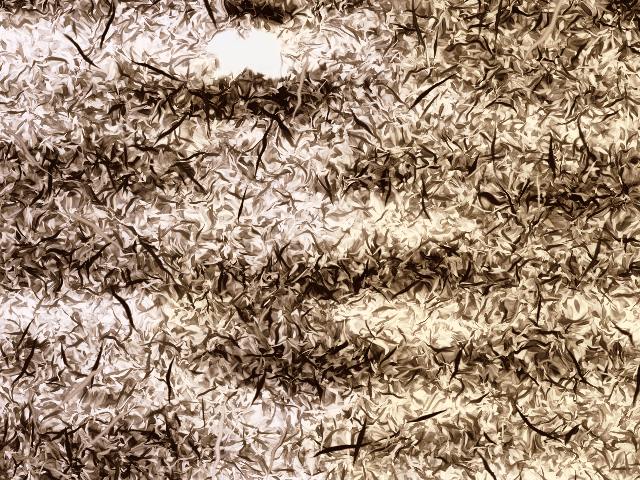
A Shadertoy shader for this texture:

```glsl
float hash(vec2 p) {
    return fract(sin(dot(p, vec2(127.1, 311.7))) * 43758.5453);
}

float noise(vec2 p) {
    vec2 i = floor(p), f = fract(p);
    f = f * f * (3.0 - 2.0 * f);
    return mix(mix(hash(i), hash(i + vec2(1, 0)), f.x),
               mix(hash(i + vec2(0, 1)), hash(i + vec2(1, 1)), f.x), f.y);
}

float fbm(vec2 p) {
    float sum = 0.0, amp = 0.5;
    for (int i = 0; i < 4; i++) {
        sum += amp * noise(p);
        p = p * 2.03 + 17.3;
        amp *= 0.5;
    }
    return sum;
}

vec2 warp(vec2 p, float scale, float amount) {
    return p + amount * (vec2(noise(p * scale), noise(p * scale + 51.7)) - 0.5);
}

// Paints one tapered sliver per grid cell over the tone.
// shape: half length, half width, edge softness, share of filled cells (cell units)
// tones: middle and spread; lean: middle and spread of the angle
float slivers(float tone, vec2 p, float seed, vec4 shape, vec2 tones, vec2 lean) {
    vec2 cell = floor(p);
    for (int y = -1; y <= 1; y++)
    for (int x = -1; x <= 1; x++) {
        vec2 id = cell + vec2(x, y);
        vec2 key = id + seed * 19.19;
        if (hash(key + 3.3) > shape.w) continue;
        vec2 d = p - id - vec2(hash(key), hash(key + 7.7));
        float angle = lean.x + lean.y * (hash(key + 13.1) - 0.5);
        vec2 axis = vec2(cos(angle), sin(angle));
        float size = mix(0.55, 1.2, hash(key + 23.9));
        float along = abs(dot(d, axis)) / (shape.x * size);
        float across = abs(dot(d, vec2(-axis.y, axis.x)));
        float halfWidth = shape.y * size * (1.0 - along * along);
        float mask = smoothstep(-shape.z, shape.z, halfWidth - across);
        float rim = smoothstep(0.3, 1.0, across / max(halfWidth, 0.001));
        float paint = tones.x + tones.y * (hash(key + 31.4) - 0.5) - 0.5 * rim;
        tone = mix(tone, paint, mask);
    }
    return tone;
}

// Wavy horizontal layers, light and dark
float layers(vec2 p) {
    float y = p.y + 0.09 * (fbm(p * vec2(2.0, 3.0)) - 0.47);
    float stripe = cos(6.2832 * (y - 0.896) / 0.186);
    float patches = fbm(p * vec2(3.5, 9.0) + 8.0) - 0.47;
    return 0.42 * stripe + 3.6 * patches;
}

// Tone from 0 to 1 to colour, spaced by the share of each colour
vec3 palette(float t) {
    vec3 c = mix(vec3(0.07, 0.02, 0.01), vec3(0.12, 0.05, 0.02), smoothstep(0.0, 0.03, t));
    c = mix(c, vec3(0.33, 0.23, 0.14), smoothstep(0.03, 0.13, t));
    c = mix(c, vec3(0.52, 0.40, 0.27), smoothstep(0.13, 0.28, t));
    c = mix(c, vec3(0.61, 0.51, 0.44), smoothstep(0.28, 0.44, t));
    c = mix(c, vec3(0.77, 0.65, 0.53), smoothstep(0.44, 0.62, t));
    c = mix(c, vec3(0.90, 0.84, 0.77), smoothstep(0.62, 0.80, t));
    return mix(c, vec3(1.0, 0.97, 0.91), smoothstep(0.80, 1.0, t));
}

void mainImage(out vec4 fragColor, in vec2 fragCoord) {
    vec2 p = fragCoord / iResolution.y;
    vec2 bent = warp(warp(p, 22.0, 0.022), 65.0, 0.009);

    // Fine flakes over a grainy ground
    float grain = 4.5 * (fbm(bent * 60.0) - 0.47);
    for (int i = 0; i < 5; i++) {
        float k = float(i);
        grain = slivers(grain, bent * (38.0 + 6.0 * k) + k * 5.3, k + 1.0,
                        vec4(0.65, 0.24, 0.07, 0.85), vec2(0.4, 3.2), vec2(0.6, 3.6));
    }
    grain += 2.2 * (fbm(bent * 90.0 + 4.0) - 0.47);

    // Thin dark and pale shreds
    grain = slivers(grain, bent * 34.0, 11.0, vec4(0.85, 0.09, 0.06, 0.6),
                    vec2(-1.5, 1.2), vec2(0.8, 3.2));
    grain = slivers(grain, bent * 41.0, 12.0, vec4(0.8, 0.10, 0.06, 0.35),
                    vec2(1.2, 1.0), vec2(0.5, 2.4));
    float tone = 0.85 * grain + layers(p);

    // Long curved fibres
    vec2 curved = warp(warp(p, 9.0, 0.05), 45.0, 0.008);
    tone = slivers(tone, curved * 11.0, 21.0, vec4(0.6, 0.045, 0.025, 0.32),
                   vec2(-1.9, 1.0), vec2(1.5, 2.4));
    tone = slivers(tone, curved * 8.0 + 3.0, 22.0, vec4(0.7, 0.035, 0.02, 0.16),
                   vec2(0.5, 1.2), vec2(1.6, 2.8));

    // Bleached spot with a dark hollow above it
    vec2 ragged = warp(bent, 30.0, 0.05);
    float spot = 1.0 - smoothstep(0.75, 1.1, length((ragged - vec2(0.52, 0.88)) / vec2(0.08, 0.05)));
    float hollow = 1.0 - smoothstep(0.4, 1.2, length((ragged - vec2(0.54, 0.985)) / vec2(0.07, 0.03)));
    tone += 2.3 * spot - 1.8 * hollow;

    // Tone curve, then cool left and warm right tint
    vec3 color = palette(1.0 / (1.0 + exp(-1.75 * tone)));
    float warmth = smoothstep(0.1, 1.1, p.x + 1.2 * (fbm(p * 5.0) - 0.47));
    color *= mix(vec3(0.99, 0.99, 1.07), vec3(1.01, 1.0, 0.94), warmth);
    color = mix(color, vec3(0.94, 0.95, 0.96), 0.6 * spot);
    fragColor = vec4(clamp(color, 0.0, 1.0), 1.0);
}
```
